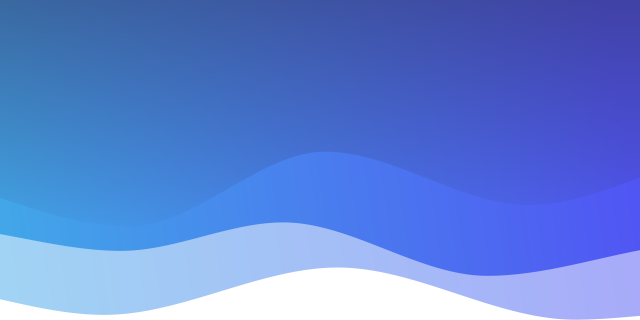
Write a Shadertoy shader that draws this background.

```glsl
// Layered wave background: a shaded blue sky over bright, pale and white swells.

// Smooth curve through alternating crests and troughs.
float waveHeight(float x, vec2 a, vec2 b, vec2 c, vec2 d, vec2 e) {
    float h = mix(a.y, b.y, smoothstep(a.x, b.x, x));
    h = mix(h, c.y, smoothstep(b.x, c.x, x));
    h = mix(h, d.y, smoothstep(c.x, d.x, x));
    return mix(h, e.y, smoothstep(d.x, e.x, x));
}

// Antialiased coverage of the area below a curve, corrected for its slope.
float below(float height, float y) {
    float d = height - y;
    float w = max(length(vec2(dFdx(d), dFdy(d))), 1e-5);
    return clamp(d / w + 0.5, 0.0, 1.0);
}

void mainImage(out vec4 fragColor, in vec2 fragCoord) {
    // Canvas spans 2 by 1 units
    vec2 p = fragCoord / iResolution.xy * vec2(2.0, 1.0);

    // Cyan to indigo, tilted slightly from the horizontal
    float across = clamp(0.5 * (p.x + 0.15 * (p.y - 0.3)), 0.0, 1.0);
    vec3 bright = mix(vec3(0.258, 0.655, 0.91), vec3(0.315, 0.335, 0.955), across);

    // Sky shade fades out downwards
    float shade = 0.5 * clamp((p.y - 0.245) / 0.755, 0.0, 1.0);
    vec3 sky = mix(bright, vec3(0.19, 0.18, 0.345), shade);
    vec3 pale = mix(bright, vec3(1.0), 0.5);

    // Wave outlines, back to front
    float back = waveHeight(p.x, vec2(-0.39, 0.466), vec2(0.404, 0.292),
        vec2(1.016, 0.526), vec2(1.654, 0.359), vec2(2.344, 0.531));
    float middle = waveHeight(p.x, vec2(-0.234, 0.294), vec2(0.378, 0.216),
        vec2(0.885, 0.305), vec2(1.523, 0.138), vec2(2.214, 0.242));
    float front = waveHeight(p.x, vec2(-0.339, 0.117), vec2(0.326, 0.016),
        vec2(1.055, 0.164), vec2(1.797, 0.001), vec2(2.214, 0.026));

    // Stack the layers
    vec3 color = mix(sky, bright, below(back, p.y));
    color = mix(color, pale, below(middle, p.y));
    color = mix(color, vec3(1.0), below(front, p.y));
    fragColor = vec4(color, 1.0);
}
```
